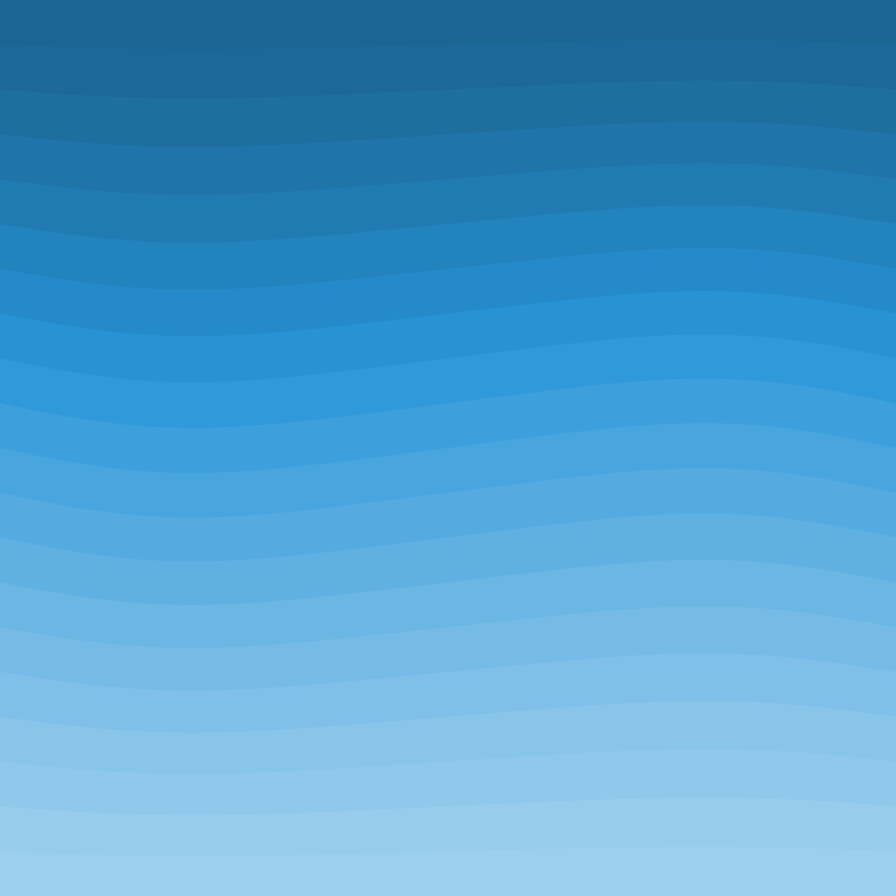
Give the GLSL for this background, as a WebGL 2 fragment shader.

```glsl
#version 300 es
precision highp float;
// Twenty flat blue bands with gently waving edges, dark at the top and pale below.

uniform vec2 u_resolution;
out vec4 outColor;

const float TAU = 6.2831853;
const float BANDS = 20.0;

// Depth below the top edge, with the wave removed; the wave fades at top and bottom.
float flatDepth(vec2 uv) {
    float depth = 1.0 - uv.y;
    float wave = 0.108 * (sin(TAU * uv.x) + 0.122 * sin(2.0 * TAU * uv.x));
    float guess = depth - wave * depth * (1.0 - depth);
    return depth - wave * guess * (1.0 - guess);
}

// Index of the band, blended over one pixel at each edge.
float bandIndex(float depth) {
    float position = depth * BANDS;
    float edge = floor(position + 0.5);
    float pixel = BANDS / u_resolution.y;
    float band = edge - 1.0 + clamp((position - edge) / pixel + 0.5, 0.0, 1.0);
    return clamp(band, 0.0, BANDS - 1.0);
}

// One blue hue at constant saturation, varied by lightness.
vec3 blueShade(float lightness) {
    float chroma = 0.69 * (1.0 - abs(2.0 * lightness - 1.0));
    return lightness + chroma * vec3(-0.5, 0.12, 0.5);
}

void main() {
    vec2 uv = gl_FragCoord.xy / u_resolution;
    float t = bandIndex(flatDepth(uv)) / (BANDS - 1.0);

    // Lightness eases a little at both ends.
    float eased = mix(t, smoothstep(0.0, 1.0, t), 0.5);
    float lightness = mix(0.34, 0.77, eased) + 0.008 * sin(0.5 * TAU * t);
    outColor = vec4(blueShade(lightness), 1.0);
}
```
